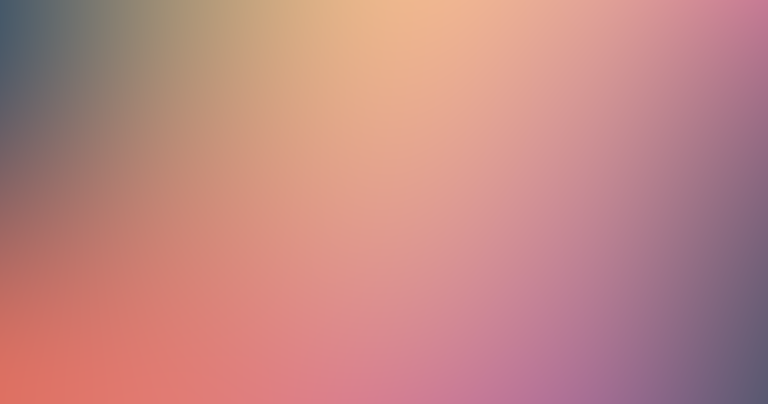
Give the GLSL for this background, as a WebGL 1 fragment shader.

```glsl
precision highp float;

uniform vec2 u_resolution;

// Cubic kernel for a smooth curve through evenly spaced stops
float kernel(float t) {
  t = abs(t);
  if (t < 1.0) return (1.5 * t - 2.5) * t * t + 1.0;
  if (t < 2.0) return ((2.5 - 0.5 * t) * t - 4.0) * t + 2.0;
  return 0.0;
}

// Five colour stops across the width, extended linearly past both ends
vec3 ramp(vec3 a, vec3 b, vec3 c, vec3 d, vec3 e, float x) {
  float t = x * 4.0;
  return (2.0 * a - b) * kernel(t + 1.0)
       + a * kernel(t)
       + b * kernel(t - 1.0)
       + c * kernel(t - 2.0)
       + d * kernel(t - 3.0)
       + e * kernel(t - 4.0)
       + (2.0 * e - d) * kernel(t - 5.0);
}

void main() {
  vec2 uv = gl_FragCoord.xy / u_resolution;

  // Slate to peach to rose
  vec3 top = ramp(vec3(0.27, 0.345, 0.41), vec3(0.675, 0.588, 0.47),
                  vec3(0.925, 0.715, 0.55), vec3(0.894, 0.647, 0.588),
                  vec3(0.776, 0.478, 0.58), uv.x);

  // Dusty brown to salmon to mauve
  vec3 middle = ramp(vec3(0.555, 0.392, 0.39), vec3(0.796, 0.541, 0.47),
                     vec3(0.886, 0.622, 0.557), vec3(0.784, 0.541, 0.58),
                     vec3(0.51, 0.392, 0.49), uv.x);

  // Coral to pink to violet slate
  vec3 bottom = ramp(vec3(0.87, 0.44, 0.384), vec3(0.882, 0.486, 0.463),
                     vec3(0.835, 0.494, 0.569), vec3(0.667, 0.435, 0.584),
                     vec3(0.345, 0.345, 0.44), uv.x);

  // The left side changes faster around mid height
  float y = mix(smoothstep(0.0, 1.0, uv.y), uv.y, smoothstep(0.0, 0.6, uv.x));

  // Parabolic blend through the three bands
  vec3 color = bottom * (2.0 * y - 1.0) * (y - 1.0)
             + middle * 4.0 * y * (1.0 - y)
             + top * y * (2.0 * y - 1.0);

  gl_FragColor = vec4(clamp(color, 0.0, 1.0), 1.0);
}
```
